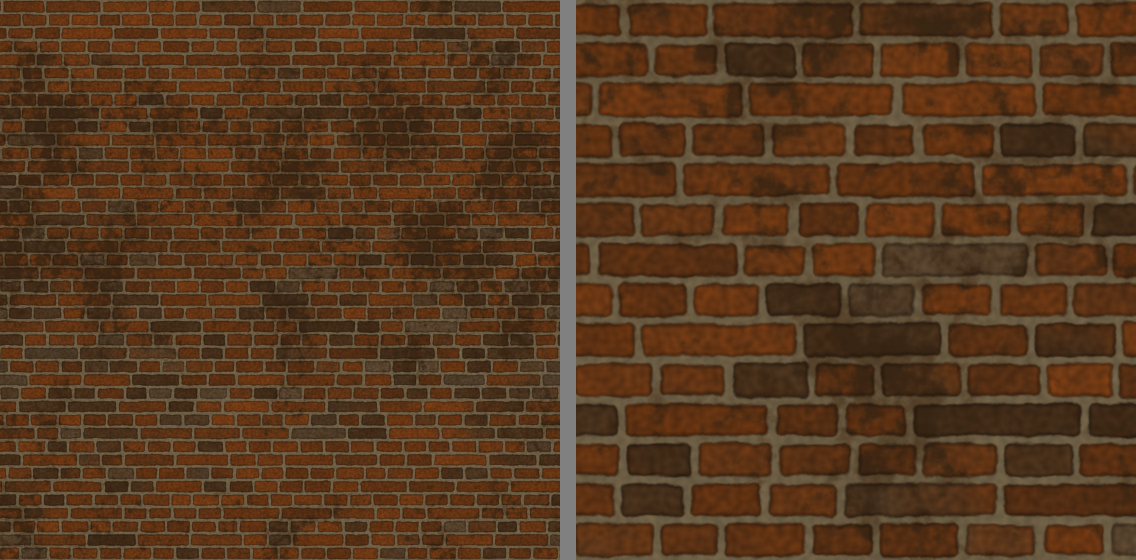
Left, the full canvas; right, a detail of the centre.
A WebGL 1 fragment shader for this texture:

```glsl
precision highp float;
// Weathered brick wall: 42 courses alternating long bricks (11 across) and short bricks (22 across).
// Rounded-box distances shape each brick; periodic gradient noise roughens the edges,
// mottles the clay and spreads grime, so the wall tiles in both directions.
uniform vec2 u_resolution;

const float TAU = 6.2831853;
const float COURSES = 42.0;
const float LONG_COUNT = 11.0;
const vec3 RUST = vec3(0.43, 0.215, 0.070);
const vec3 BROWN = vec3(0.335, 0.185, 0.080);
const vec3 UMBER = vec3(0.265, 0.175, 0.095);
const vec3 ASH = vec3(0.325, 0.250, 0.170);
const vec3 SOOT = vec3(0.205, 0.135, 0.070);
const vec3 MORTAR = vec3(0.440, 0.385, 0.285);
const vec3 DIRTY_MORTAR = vec3(0.325, 0.245, 0.155);

struct Brick {
  vec2 id;        // unique key for per-brick variation
  vec2 local;     // offset from the brick centre
  vec2 halfSize;  // half extent of the cell, joints included
};

float hash(vec2 p) {
  vec3 q = fract(p.xyx * vec3(0.1031, 0.1030, 0.0973));
  q += dot(q, q.yzx + 33.33);
  return fract((q.x + q.y) * q.z);
}

// Dot product of a lattice gradient with the offset from its corner
float cornerGradient(vec2 cell, vec2 offset, float period, float seed) {
  float angle = TAU * hash(mod(cell, period) + seed * 17.3);
  return dot(vec2(cos(angle), sin(angle)), offset);
}

// Gradient noise with a whole number of cells across the canvas
float gradientNoise(vec2 uv, float period, float seed) {
  vec2 p = uv * period;
  vec2 i = floor(p);
  vec2 f = p - i;
  vec2 w = f * f * f * (f * (f * 6.0 - 15.0) + 10.0);
  vec2 e = vec2(1.0, 0.0);
  float low = mix(cornerGradient(i, f, period, seed),
                  cornerGradient(i + e.xy, f - e.xy, period, seed), w.x);
  float high = mix(cornerGradient(i + e.yx, f - e.yx, period, seed),
                   cornerGradient(i + e.xx, f - e.xx, period, seed), w.x);
  return mix(low, high, w.y);
}

float fbm(vec2 uv, float period, float seed) {
  float sum = 0.0;
  float amplitude = 0.6;
  for (int octave = 0; octave < 4; octave++) {
    sum += amplitude * gradientNoise(uv, period, seed);
    period *= 2.0;
    amplitude *= 0.55;
  }
  return sum;
}

// Smooth periodic bump, one at the centre and zero half a canvas away
float bump(float x, float centre, float sharpness) {
  return pow(0.5 + 0.5 * cos(TAU * (x - centre)), sharpness);
}

// Jittered position of the k-th vertical joint in a course
float jointPosition(float k, float row, float count) {
  return k + 0.20 * (hash(vec2(mod(k, count), row + 71.0)) - 0.5);
}

Brick findBrick(vec2 uv) {
  float y = uv.y * COURSES;
  float row = mod(floor(y), COURSES);
  bool isLong = mod(row, 2.0) < 0.5;
  float count = isLong ? LONG_COUNT : 2.0 * LONG_COUNT;
  float x = uv.x * count + 0.5 * mod(floor(row * 0.5), 2.0) + 0.4 * hash(vec2(row, 5.0));
  float k = floor(x);
  if (x < jointPosition(k, row, count)) k -= 1.0;
  if (x > jointPosition(k + 1.0, row, count)) k += 1.0;
  float left = jointPosition(k, row, count);
  float right = jointPosition(k + 1.0, row, count);
  vec2 id = vec2(mod(k, count), row);
  // Some long bricks are replaced by a pair of short ones
  if (isLong && hash(id + 31.0) < 0.22) {
    float middle = 0.5 * (left + right);
    if (x < middle) right = middle;
    else { left = middle; id.x += 50.0; }
  }
  vec2 local = vec2((x - 0.5 * (left + right)) / count, (fract(y) - 0.5) / COURSES);
  return Brick(id, local, vec2(0.5 * (right - left) / count, 0.5 / COURSES));
}

float roundedBox(vec2 p, vec2 halfSize, float radius) {
  vec2 q = abs(p) - halfSize + radius;
  return length(max(q, 0.0)) + min(max(q.x, q.y), 0.0) - radius;
}

vec3 brickColour(vec2 id, float darkChance, float mottle) {
  float tone = hash(id + 3.7);
  vec3 fired = mix(RUST, BROWN, clamp(tone * 0.75 + darkChance * 0.35 - mottle * 0.9, 0.0, 1.0));
  vec3 burnt = mix(UMBER, ASH, smoothstep(0.45, 1.0, hash(id + 12.9)) + 0.6 * mottle);
  float isBurnt = smoothstep(-0.06, 0.06, darkChance - hash(id + 23.1));
  return mix(fired, burnt, isBurnt) * (0.92 + 0.16 * hash(id + 41.0));
}

void main() {
  vec2 uv = gl_FragCoord.xy / u_resolution;
  uv.y = 1.0 - uv.y;  // courses are counted downwards
  float soft = max(0.0007, 0.8 / u_resolution.y);

  // Broad weathering: grime above, burnt bricks below, darker sides
  float upper = bump(uv.y, 0.34, 1.0);
  float sides = bump(uv.x, 0.0, 3.0);
  float stain = fbm(uv, 7.0, 1.0);
  float grit = fbm(uv, 64.0, 2.0);
  float bias = 0.22 * upper - 0.17 + 0.10 * sides + 0.10 * upper * bump(uv.x, 0.72, 5.0);
  float grime = smoothstep(-0.02, 0.36, stain * 0.8 + grit * 0.75 + bias);
  float darkChance = 0.06 + 0.38 * bump(uv.y, 0.63, 3.0) + 0.20 * sides + 0.2 * stain;

  // Brick outline with wavy, chipped edges
  vec2 sway = vec2(gradientNoise(uv, 40.0, 3.0), gradientNoise(uv, 34.0, 4.0));
  Brick brick = findBrick(fract(uv + 0.0013 * sway));
  float chips = 0.0021 * fbm(uv, 90.0, 5.0) + 0.0022 * max(fbm(uv, 18.0, 6.0), 0.0);
  float joint = 0.0021 + 0.0009 * hash(brick.id + 8.0) - 0.0003 * upper;
  float d = roundedBox(brick.local, brick.halfSize - joint, 0.0032) + chips;

  // Clay, with darker rims and pitted grain
  float grain = gradientNoise(uv, 210.0, 7.0);
  vec3 clay = brickColour(brick.id, darkChance, fbm(uv, 48.0, 8.0));
  clay *= 1.0 + 0.22 * grain + 0.12 * grit;
  clay = mix(clay, SOOT, 0.80 * grime);
  clay *= mix(1.0, 0.76, smoothstep(-0.0030, -0.0002, d));

  // Sandy mortar, soiled where the grime gathers and shaded beside the bricks
  float soil = clamp(0.10 + 0.75 * grime + 0.25 * upper * (0.5 + stain), 0.0, 1.0);
  vec3 mortar = mix(MORTAR, DIRTY_MORTAR, soil) * (1.0 + 0.14 * grain + 0.12 * grit);
  mortar *= mix(0.76, 1.0, smoothstep(0.0, 0.0015, d));

  gl_FragColor = vec4(mix(clay, mortar, smoothstep(-soft, soft, d)), 1.0);
}
```
